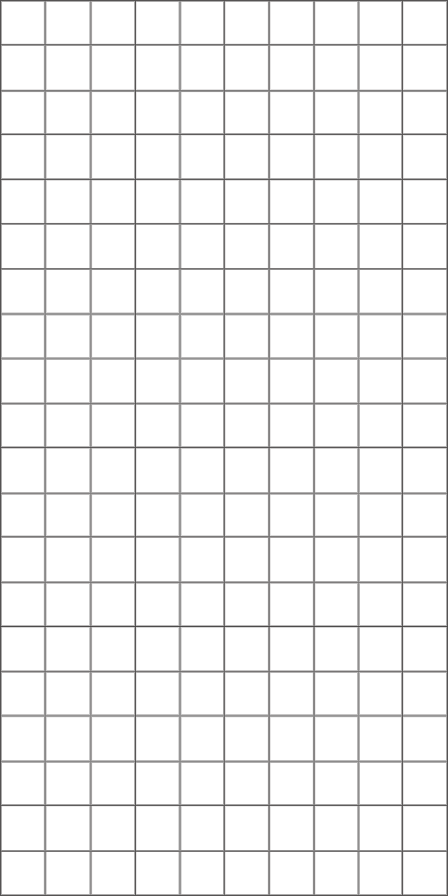
Reproduce this pattern procedurally as a WebGL 1 fragment shader.

```glsl
precision highp float;

uniform vec2 u_resolution;

// Lengths are fractions of the canvas width.
const vec2 CELL_COUNT = vec2(10.0, 20.0);
const float LINE_WIDTH = 0.0029;
const float EDGE_INSET = 0.0016;
const float MAX_JITTER = 0.0018;
const float MIN_SOFTNESS = 0.0030;
const float MAX_SOFTNESS = 0.0058;
const vec3 PAPER_COLOR = vec3(1.0);
const vec3 INK_COLOR = vec3(0.19, 0.18, 0.18);

float hash(float n, float seed) {
    vec3 p = fract(vec3(n, seed, n + seed) * vec3(0.1031, 0.1030, 0.0973));
    p += dot(p, p.yzx + 33.33);
    return fract((p.x + p.y) * p.z);
}

// Coverage of a strip, box filtered over the given length.
float stripCoverage(float offset, float width, float filterLength) {
    float upper = min(offset + 0.5 * filterLength, 0.5 * width);
    float lower = max(offset - 0.5 * filterLength, -0.5 * width);
    return max(upper - lower, 0.0) / filterLength;
}

// One family of parallel rules, slightly uneven inside the frame.
float ruledLines(float coord, float span, float count, float seed, float pixel) {
    float pitch = (span - 2.0 * EDGE_INSET) / count;
    float index = clamp(floor((coord - EDGE_INSET) / pitch + 0.5), 0.0, count);
    float interior = step(0.5, index) * step(index, count - 0.5);

    float jitter = (2.0 * hash(index, seed) - 1.0) * MAX_JITTER * interior;
    float softness = mix(MIN_SOFTNESS, MAX_SOFTNESS, hash(index, seed + 17.0) * interior);
    float center = EDGE_INSET + index * pitch + jitter;
    return stripCoverage(coord - center, LINE_WIDTH, max(softness, pixel));
}

void main() {
    float pixel = 1.0 / u_resolution.x;
    vec2 position = gl_FragCoord.xy * pixel;
    vec2 span = u_resolution * pixel;

    float vertical = ruledLines(position.x, span.x, CELL_COUNT.x, 3.0, pixel);
    float horizontal = ruledLines(position.y, span.y, CELL_COUNT.y, 41.0, pixel);

    // Crossings keep the darker rule.
    float ink = max(vertical, horizontal);
    gl_FragColor = vec4(mix(PAPER_COLOR, INK_COLOR, ink), 1.0);
}
```
